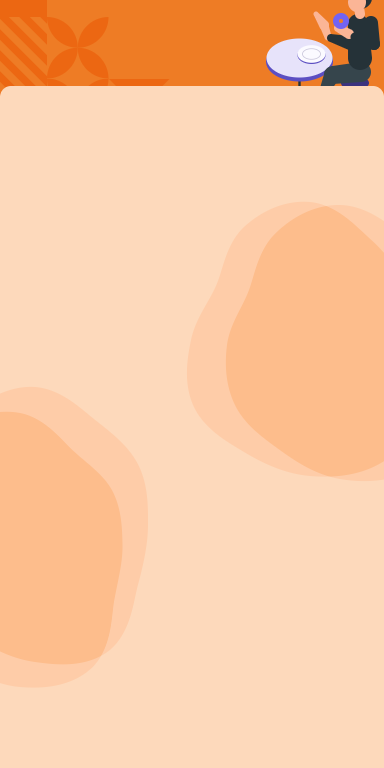
Reproduce this background procedurally as a WebGL 2 fragment shader.

```glsl
#version 300 es
precision highp float;

uniform vec2 u_resolution;
out vec4 fragColor;

// Layout, on a design grid with y pointing down
const vec2 GRID = vec2(384.0, 768.0);
const float PANEL_TOP = 86.0;
const float PANEL_CORNER = 11.0;
const float TILE = 61.5;
const vec2 TILE_ORIGIN = vec2(-14.5, -44.5);
const float STRIPE_PERIOD = 21.0;

// Colours
const vec3 ORANGE = vec3(0.933, 0.486, 0.145);
const vec3 DEEP_ORANGE = vec3(0.925, 0.405, 0.070);
const vec3 CREAM = vec3(0.992, 0.851, 0.733);
const vec3 PEACH = vec3(0.996, 0.800, 0.659);
const vec3 APRICOT = vec3(0.992, 0.741, 0.549);
const vec3 LILAC = vec3(0.905, 0.890, 0.980);
const vec3 VIOLET = vec3(0.360, 0.310, 0.760);
const vec3 PLATE = vec3(0.985, 0.980, 1.000);
const vec3 SLATE = vec3(0.210, 0.270, 0.300);
const vec3 INK = vec3(0.145, 0.195, 0.220);
const vec3 SKIN = vec3(0.985, 0.710, 0.590);

// Blob radii at every 30 degrees, clockwise from the right
const int SPOKES = 12;
const float RIGHT_BACK[SPOKES] = float[](120.0, 135.0, 142.0, 136.0, 130.0, 134.0,
                                         119.0, 108.5, 131.0, 138.0, 118.0, 112.0);
const float RIGHT_FRONT[SPOKES] = float[](125.0, 145.0, 145.0, 134.0, 121.0, 121.0,
                                          113.0, 106.0, 129.0, 140.0, 126.0, 118.0);
const float LEFT_BACK[SPOKES] = float[](113.0, 119.0, 146.0, 137.0, 126.0, 120.0,
                                        115.0, 125.0, 131.0, 138.0, 121.0, 119.5);
const float LEFT_FRONT[SPOKES] = float[](102.5, 109.0, 142.5, 142.0, 130.0, 120.0,
                                         120.0, 125.0, 134.0, 132.0, 108.0, 107.0);

float cover(float d) {
    return clamp(0.5 - d * u_resolution.x / GRID.x, 0.0, 1.0);
}

void paint(inout vec3 color, vec3 ink, float d) {
    color = mix(color, ink, cover(d));
}

float ellipse(vec2 p, vec2 radii) {
    float k = length(p / radii);
    return k * (k - 1.0) / max(length(p / (radii * radii)), 1e-4);
}

// Capsule whose radius runs from ra to rb
float limb(vec2 p, vec2 a, vec2 b, float ra, float rb) {
    vec2 ab = b - a;
    float t = clamp(dot(p - a, ab) / dot(ab, ab), 0.0, 1.0);
    return length(p - a - ab * t) - mix(ra, rb, t);
}

// Closed curve: Catmull-Rom interpolation of the spoke radii
float blob(vec2 p, float radii[SPOKES]) {
    float turn = atan(p.y, p.x) / 6.2831853 * float(SPOKES) + float(SPOKES);
    int i = int(floor(turn));
    float t = fract(turn);
    float a = radii[(i + SPOKES - 1) % SPOKES], b = radii[i % SPOKES];
    float c = radii[(i + 1) % SPOKES], d = radii[(i + 2) % SPOKES];
    float r = b + 0.5 * t * (c - a + t * (2.0 * a - 5.0 * b + 4.0 * c - d
            + t * (3.0 * (b - c) + d - a)));
    return length(p) - r;
}

// Solid, striped, petalled and triangular tiles
float tilePattern(vec2 p) {
    vec2 grid = (p - TILE_ORIGIN) / TILE;
    vec2 cell = floor(grid);
    vec2 local = fract(grid) - 0.5;
    vec2 q = abs(local) * 2.0;
    float stripe = (abs(fract((p.x - p.y + 3.0) / STRIPE_PERIOD) - 0.5) - 0.25) * STRIPE_PERIOD * 0.707;
    float petal = (max(length(q - vec2(1.0, 0.0)), length(q - vec2(0.0, 1.0))) - 1.0) * TILE * 0.5;
    float triangle = (abs(local.x) + local.y) * TILE * 0.707;
    if (cell.x > 2.0 || cell.y > 2.0) return 1e3;
    if (cell.y < 1.0) return cell.x < 1.0 ? -1.0 : 1e3;
    if (cell.x < 1.0) return stripe;
    if (cell.x < 2.0) return petal;
    return cell.y > 1.0 ? triangle : 1e3;
}

void drawTable(inout vec3 color, vec2 p) {
    paint(color, INK, limb(p, vec2(299.5, 75.0), vec2(299.5, 90.0), 1.2, 1.2));
    paint(color, VIOLET, ellipse(p - vec2(299.5, 61.5), vec2(33.5, 20.0)));
    paint(color, LILAC, ellipse(p - vec2(299.5, 58.0), vec2(33.0, 19.5)));
    paint(color, VIOLET, ellipse(p - vec2(311.5, 55.2), vec2(14.0, 8.8)));
    paint(color, PLATE, ellipse(p - vec2(311.5, 54.0), vec2(14.0, 8.8)));
    paint(color, LILAC * 0.88, abs(ellipse(p - vec2(311.5, 54.0), vec2(9.0, 5.3))) - 0.4);
}

void drawSitter(inout vec3 color, vec2 p) {
    paint(color, VIOLET * 0.65, ellipse(p - vec2(355.0, 83.0), vec2(14.0, 7.0)));
    paint(color, SLATE, limb(p, vec2(361.0, 72.0), vec2(333.0, 75.0), 10.0, 9.0));
    paint(color, SLATE, limb(p, vec2(332.0, 75.0), vec2(324.0, 92.0), 8.0, 5.0));
    paint(color, INK, limb(p, vec2(358.0, 24.0), vec2(360.0, 58.0), 10.0, 12.0));
    paint(color, SKIN, limb(p, vec2(359.0, 7.0), vec2(360.0, 14.0), 5.0, 5.0));
    paint(color, INK, ellipse(p - vec2(360.0, -2.0), vec2(12.0, 11.0)));
    paint(color, SKIN, ellipse(p - vec2(357.0, 2.0), vec2(9.0, 10.0)));
    // Raised hand, cup and bent arm
    paint(color, SKIN, limb(p, vec2(316.0, 14.0), vec2(324.0, 25.0), 2.5, 5.0));
    paint(color, SKIN, limb(p, vec2(324.0, 25.0), vec2(328.0, 37.0), 4.5, 3.5));
    paint(color, INK, limb(p, vec2(331.0, 38.0), vec2(350.0, 43.0), 4.0, 7.0));
    paint(color, SKIN, limb(p, vec2(338.0, 28.0), vec2(349.0, 34.0), 4.0, 5.0));
    paint(color, VIOLET * 1.25, abs(length(p - vec2(341.0, 21.0)) - 5.0) - 3.0);
    paint(color, INK, limb(p, vec2(371.0, 23.0), vec2(374.0, 44.0), 7.0, 6.0));
    paint(color, INK, limb(p, vec2(374.0, 44.0), vec2(355.0, 37.0), 6.0, 4.5));
}

void main() {
    vec2 p = vec2(gl_FragCoord.x, u_resolution.y - gl_FragCoord.y) / u_resolution * GRID;

    // Header
    vec3 color = ORANGE;
    paint(color, DEEP_ORANGE, tilePattern(p));
    drawTable(color, p);
    drawSitter(color, p);

    // Panel: overlapping blobs deepen where they cross
    float rightA = cover(blob(p - vec2(310.0, 340.0), RIGHT_BACK));
    float rightB = cover(blob(p - vec2(340.0, 345.0), RIGHT_FRONT));
    float leftA = cover(blob(p - vec2(35.0, 525.0), LEFT_BACK));
    float leftB = cover(blob(p - vec2(20.0, 545.0), LEFT_FRONT));
    vec3 panel = mix(CREAM, PEACH, max(max(rightA, rightB), max(leftA, leftB)));
    panel = mix(panel, APRICOT, max(rightA * rightB, leftA * leftB));
    vec2 corner = vec2(abs(p.x - GRID.x * 0.5) - GRID.x * 0.5, PANEL_TOP - p.y) + PANEL_CORNER;
    float edge = length(max(corner, 0.0)) + min(max(corner.x, corner.y), 0.0) - PANEL_CORNER;
    paint(color, panel, edge);

    fragColor = vec4(color, 1.0);
}
```
